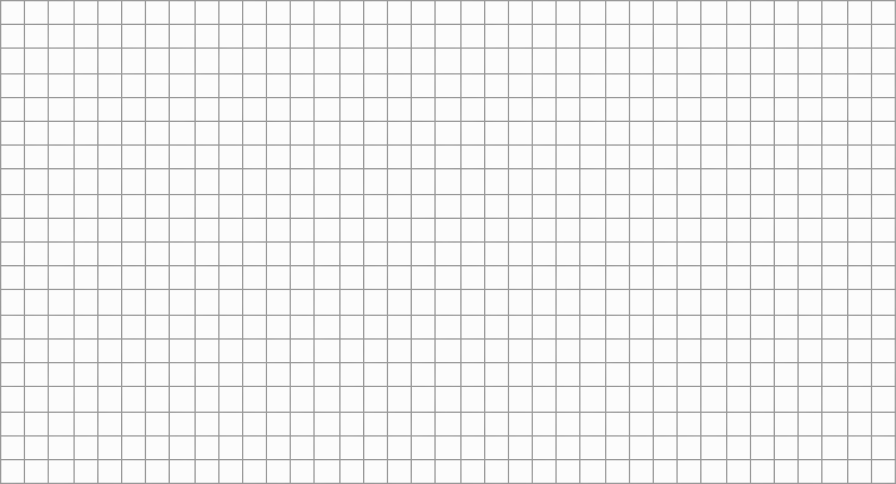
This pattern is drawn by a Shadertoy shader. Its source:

```glsl
// Squared paper: 37 columns by 20 rows of thin grey rules on near-white.
// Rules are spaced evenly, with a slightly wider cell every five or so,
// and box-filtered coverage; gradient noise varies the ink a little.

const vec2 SHEET = vec2(768.0, 416.0);   // sheet units across the canvas
const vec3 PAPER = vec3(0.99);
const vec3 INK = vec3(0.595);
const float RULE_WIDTH = 1.1;
const float MARGIN = 0.55;               // centre of the outermost rule
const float CELL = 20.385;               // ordinary cell size
const float WIDENING = 1.8;              // extra size of a wide cell

float hash(vec2 p) {
    vec3 q = fract(vec3(p.xyx) * 0.1031);
    q += dot(q, q.yzx + 33.33);
    return fract((q.x + q.y) * q.z);
}

vec2 gradient(vec2 cell) {
    float angle = 6.2832 * hash(cell);
    return vec2(cos(angle), sin(angle));
}

float gradientNoise(vec2 p) {
    vec2 i = floor(p), f = fract(p);
    vec2 u = f * f * f * (f * (f * 6.0 - 15.0) + 10.0);
    vec2 e = vec2(1.0, 0.0);
    float low = mix(dot(gradient(i), f),
                    dot(gradient(i + e.xy), f - e.xy), u.x);
    float high = mix(dot(gradient(i + e.yx), f - e.yx),
                     dot(gradient(i + e.xx), f - e.xx), u.x);
    return mix(low, high, u.y);
}

// Centre of a numbered rule; a wide cell comes once per period
float ruleCentre(float index, float period, float phase) {
    return MARGIN + CELL * index + WIDENING * floor((index + phase) / period);
}

// Share of a pixel of the given size that a rule covers
float ruleCoverage(float offset, float width, float pixel) {
    float right = min(offset + 0.5 * pixel, 0.5 * width);
    float left = max(offset - 0.5 * pixel, -0.5 * width);
    return max(right - left, 0.0) / pixel;
}

// Coverage by the rules of one direction, testing the closest three
float rules(float x, float extent, float count, float period, float phase, float pixel) {
    float nearest = floor(x / extent * count + 0.5);
    float cover = 0.0;
    for (int k = -1; k <= 1; k++) {
        float index = clamp(nearest + float(k), 0.0, count);
        float offset = x - ruleCentre(index, period, phase);
        float width = RULE_WIDTH * (0.96 + 0.08 * hash(vec2(index, count)));
        cover = max(cover, ruleCoverage(offset, width, pixel));
    }
    return cover;
}

void mainImage(out vec4 fragColor, in vec2 fragCoord) {
    vec2 pixel = SHEET / iResolution.xy;
    vec2 p = fragCoord * pixel;
    p.y = SHEET.y - p.y;                 // rows are counted from the top

    float columns = rules(p.x, SHEET.x, 37.0, 5.4, 2.85, pixel.x);
    float rows = rules(p.y, SHEET.y, 20.0, 4.6, 1.7, pixel.y);
    float cover = columns + rows - columns * rows;

    // Slight unevenness of the ink along the rules
    float density = 1.0 + 0.06 * gradientNoise(p / 14.0);
    fragColor = vec4(mix(PAPER, INK, clamp(cover * density, 0.0, 1.0)), 1.0);
}
```
